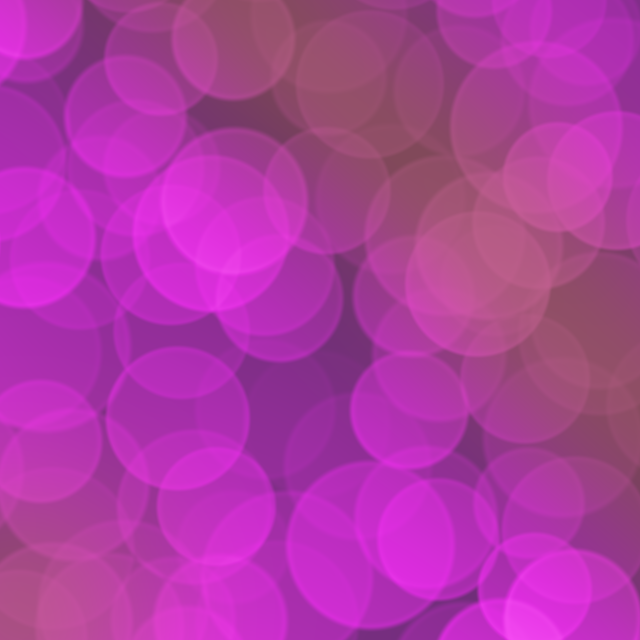
Give the GLSL for this background, as a WebGL 1 fragment shader.

```glsl
precision highp float;
// Soft overlapping bokeh discs in magenta and dusty rose over a dark plum haze.
uniform vec2 u_resolution;

float hash(float n) {
    return fract(sin(n * 12.9898) * 43758.5453);
}

// Gaussian falloff around a centre
float glow(vec2 p, vec2 centre, float size) {
    vec2 d = (p - centre) / size;
    return exp(-dot(d, d));
}

// Slow undulation from layered sines
float haze(vec2 p) {
    return 0.5 * sin(5.0 * p.x + 3.0 * p.y + 1.0)
         + 0.3 * sin(4.0 * p.x - 9.0 * p.y + 2.0)
         + 0.2 * sin(13.0 * p.x + 8.0 * p.y);
}

// Share of rose: a diagonal band and the lower left corner
float warmth(vec2 p) {
    float band = (p.x + p.y - 1.4 + 0.05 * haze(p)) / 0.3;
    return clamp(exp(-band * band) + 0.85 * glow(p, vec2(0.03, 0.04), 0.24), 0.0, 1.0);
}

// Light carried by a disc: bright clusters, with dark valleys between them
float lightAt(vec2 c) {
    vec2 along = vec2(c.x + c.y - 0.81, c.x - c.y - 0.05) / vec2(0.13, 0.34);
    float valley = exp(-dot(along, along));
    float shade = 0.65 * glow(c, vec2(0.68, 0.78), 0.12) + 0.65 * glow(c, vec2(0.97, 0.42), 0.14);
    float bright = glow(c, vec2(0.8, 0.08), 0.2) + 0.6 * glow(c, vec2(0.05, 0.65), 0.2)
                 + 0.7 * glow(c, vec2(0.98, 0.8), 0.14) + 0.5 * glow(c, vec2(0.47, 0.62), 0.13);
    return (1.0 - 0.75 * valley) * (1.0 - shade) * (1.0 + 0.6 * bright);
}

void main() {
    vec2 p = gl_FragCoord.xy / u_resolution.y;
    float aspect = u_resolution.x / u_resolution.y;
    float warm = warmth(p);

    // Dark backdrop with a faint out-of-focus glow
    vec3 color = mix(vec3(0.41, 0.18, 0.45), vec3(0.43, 0.26, 0.29), warm);
    vec3 light = mix(vec3(1.0, 0.17, 1.0), vec3(0.77, 0.38, 0.57), warm);
    color = mix(color, light, 0.13 + 0.09 * haze(p));

    // Translucent discs, each with a thin bright rim and a lit lower left side
    float pixel = 1.0 / u_resolution.y;
    for (int i = 0; i < 92; i++) {
        float n = float(i) + 1.0;
        vec2 jitter = vec2(hash(n), hash(n + 131.0)) - 0.5;
        vec2 c = fract(n * vec2(0.7549, 0.5698)) * 1.24 - 0.12 + 0.16 * jitter;
        c.x *= aspect;
        float radius = mix(0.085, 0.135, hash(n + 257.0));
        float d = length(p - c) - radius;
        float soft = mix(0.002, 0.005, hash(n + 389.0)) + pixel;
        float disc = 1.0 - smoothstep(-soft, soft, d);
        float rim = smoothstep(-0.013, -0.002, d);
        float side = dot(p - c, vec2(-0.45, -0.85)) / radius;
        float alpha = mix(0.1, 0.44, hash(n + 511.0)) * lightAt(c);
        alpha *= 0.92 + 0.3 * side + 0.28 * rim;
        color = mix(color, light, disc * clamp(alpha, 0.0, 0.75));
    }

    // Pale bloom where the most light piles up
    float pile = smoothstep(0.86, 1.0, color.r);
    color += pile * vec3(-0.02, 0.12, -0.03);
    gl_FragColor = vec4(clamp(color, 0.0, 1.0), 1.0);
}
```
